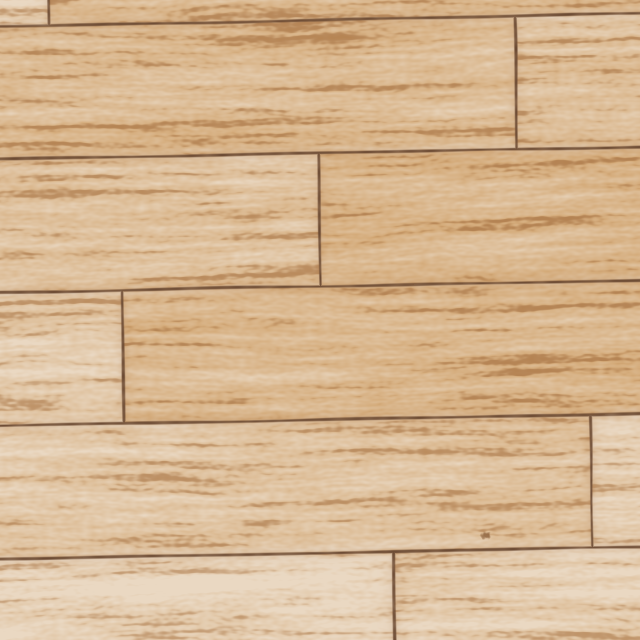
This texture is drawn by a WebGL 1 fragment shader. Its source:

```glsl
precision highp float;

uniform vec2 u_resolution;

#define TILT 0.019
#define PLANK_SIZE vec2(1.039, 0.2083)
#define FIRST_JOINT vec2(0.8226, 0.9596)
#define ROW_SHIFT 0.311
#define SEAM_WIDTH 0.0021
#define KNOT_POS vec2(0.759, 0.163)
#define PALE vec3(0.912, 0.838, 0.748)
#define TAN vec3(0.835, 0.675, 0.485)
#define STREAK vec3(0.64, 0.44, 0.27)
#define SEAM vec3(0.42, 0.29, 0.20)

float hash(vec2 p) {
  vec3 q = fract(p.xyx * vec3(0.1031, 0.1030, 0.0973));
  q += dot(q, q.yzx + 33.33);
  return fract((q.x + q.y) * q.z);
}

vec2 gradient(vec2 cell) {
  float angle = 6.2832 * hash(cell);
  return vec2(cos(angle), sin(angle));
}

// Gradient noise, roughly -0.6 to 0.6
float noise(vec2 p) {
  vec2 i = floor(p);
  vec2 f = p - i;
  vec2 w = f * f * f * (f * (f * 6.0 - 15.0) + 10.0);
  vec2 e = vec2(1.0, 0.0);
  float low = mix(dot(gradient(i), f), dot(gradient(i + e), f - e), w.x);
  float high = mix(dot(gradient(i + e.yx), f - e.yx), dot(gradient(i + 1.0), f - 1.0), w.x);
  return mix(low, high, w.y);
}

// Tone drifts down the rows and alternates between neighbours
float plankTone(float row, float column) {
  float parity = 1.0 - 2.0 * mod(column, 2.0);
  return 0.43 + 0.25 * sin(0.9 * (row + 0.9))
       + 0.22 * parity * sin(0.95 * (row - 0.25));
}

// Wood colour: wavy long bands, thin broken streaks and fine fibres
vec3 wood(vec2 p, float tone) {
  p.y += 0.014 * noise(vec2(p.x * 2.2, p.y * 5.0));
  p.y += 0.002 * noise(vec2(p.x * 11.0, p.y * 25.0));
  float broad = noise(vec2(p.x * 1.3, p.y * 27.0));
  float bands = noise(vec2(p.x * 2.6, p.y * 72.0));
  float fine = noise(vec2(p.x * 13.0, p.y * 150.0));
  float fibre = noise(vec2(p.x * 75.0, p.y * 190.0));
  float shade = tone + 0.45 * broad + 0.55 * bands + 0.35 * fine + 0.28 * fibre;
  vec3 colour = mix(PALE, TAN, clamp(shade, -0.05, 1.3));
  float streak = smoothstep(0.16, 0.52, 0.85 * bands + 0.35 * broad + 0.45 * fine + 0.25 * fibre);
  return mix(colour, STREAK, streak * (0.4 + 0.25 * tone));
}

void main() {
  vec2 uv = gl_FragCoord.xy / u_resolution;
  float pixel = 1.0 / min(u_resolution.x, u_resolution.y);

  // Tilted plank grid with slightly uneven seams
  vec2 p = uv + TILT * vec2(uv.y, -uv.x);
  vec2 bent = p + 0.0025 * vec2(noise(p.yx * 6.0), noise(p * vec2(4.0, 9.0)));
  float rowPos = (FIRST_JOINT.y - bent.y) / PLANK_SIZE.y;
  float row = floor(rowPos);
  float columnPos = (bent.x - FIRST_JOINT.x + ROW_SHIFT * row) / PLANK_SIZE.x;
  vec2 plank = vec2(floor(columnPos), row);
  vec2 local = fract(vec2(columnPos, rowPos));

  // Each plank takes its own piece of grain
  vec2 offset = 20.0 * vec2(hash(plank + 17.0), hash(plank + 53.0));
  vec3 colour = wood(p + offset, plankTone(plank.y, plank.x));

  // Small knot
  vec2 k = (uv - KNOT_POS) / vec2(0.009, 0.007);
  float knot = 1.0 - smoothstep(0.3, 1.1, length(k) + 0.5 * noise(uv * 180.0));
  colour = mix(colour, STREAK * 0.85, 0.8 * knot);

  // Soft edge shading and dark seams of varying width
  vec2 edge = min(local, 1.0 - local) * PLANK_SIZE;
  float gap = min(edge.x, edge.y);
  colour = mix(colour, STREAK, 0.22 * exp(-gap / 0.006));
  float width = SEAM_WIDTH * (1.0 + 0.5 * noise(p * 7.0));
  float soft = max(0.0016, pixel);
  float seam = 1.0 - smoothstep(width - soft, width + soft, gap);
  float wear = 0.88 + 0.25 * noise(p * vec2(40.0, 60.0));
  colour = mix(colour, SEAM, clamp(seam * wear, 0.0, 1.0));

  gl_FragColor = vec4(colour, 1.0);
}
```
